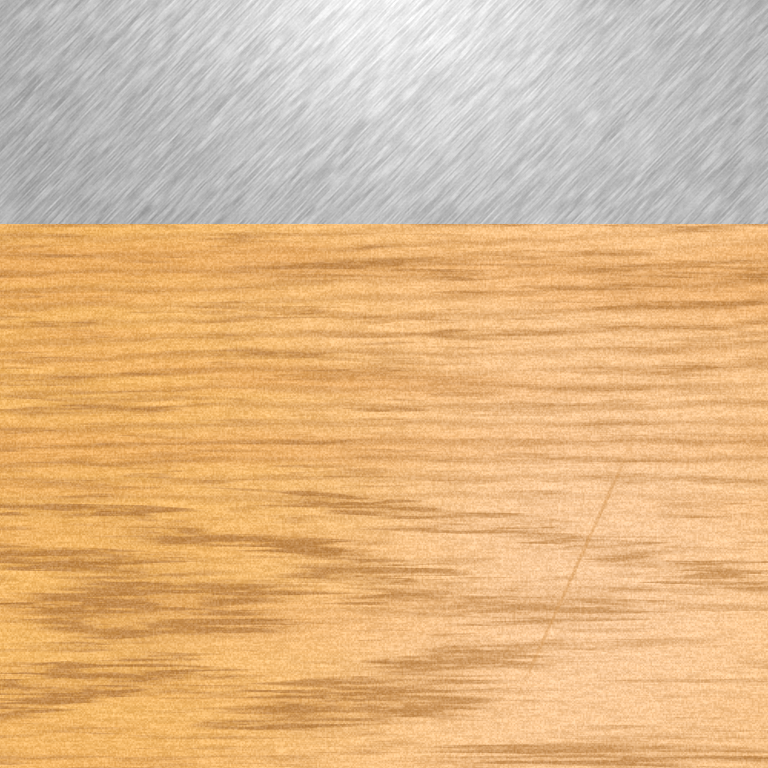
Reproduce this texture procedurally as a WebGL 2 fragment shader.

```glsl
#version 300 es
precision highp float;
// A brushed metal strip above a pale oak board.
// Metal: a soft glow with diagonally stretched noise. Wood: warped growth lines,
// ragged dark figures, fine pores, a warm sheen and one thin scratch.

#define EDGE_Y 0.7083
#define BRUSH_ANGLE 0.80
#define BRUSH_DEPTH 0.20
#define RING_FREQ 45.2
#define RING_DEPTH 0.72
#define FIGURE_DEPTH 1.0
#define PORE_DEPTH 0.60
#define SPECKLE 0.13

uniform vec2 u_resolution;
out vec4 fragColor;

const vec3 HONEY = vec3(0.955, 0.73, 0.415);
const vec3 PEACH = vec3(0.975, 0.765, 0.52);
const vec3 SHEEN = vec3(0.985, 0.81, 0.64);
const vec3 AMBER = vec3(0.915, 0.66, 0.38);
const vec3 GRAIN = vec3(0.73, 0.51, 0.28);

float hash(vec2 p) {
  vec3 q = fract(vec3(p.xyx) * 0.1031);
  q += dot(q, q.yzx + 33.33);
  return fract((q.x + q.y) * q.z);
}

float noise(vec2 p) {
  vec2 i = floor(p), f = fract(p);
  f = f * f * (3.0 - 2.0 * f);
  return mix(mix(hash(i), hash(i + vec2(1, 0)), f.x),
             mix(hash(i + vec2(0, 1)), hash(i + vec2(1, 1)), f.x), f.y);
}

float fbm(vec2 p) {
  float sum = 0.0, amp = 0.5;
  for (int i = 0; i < 4; i++) {
    sum += amp * noise(p);
    p = p * 2.03 + 17.3;
    amp *= 0.5;
  }
  return sum / 0.9375;
}

// Soft sheared ellipse: centre, radii and slope
float figure(vec2 p, vec2 centre, vec2 radii, float slope) {
  vec2 d = p - centre;
  d.y -= slope * d.x;
  d /= radii;
  return exp(-dot(d, d));
}

vec3 metal(vec2 p) {
  // Glow from the top centre, leaning right as it falls
  vec2 g = vec2(p.x - 0.50 - 0.30 * (1.0 - p.y), 1.0 - p.y);
  float core = figure(g, vec2(0), vec2(0.18, 0.12), 0.0);
  float halo = figure(g, vec2(0), vec2(0.36, 0.28), 0.0);
  float light = 0.675 + 0.07 * core + 0.18 * halo + 0.02 * p.x;
  // Thin brush strokes of two lengths
  float c = cos(BRUSH_ANGLE), s = sin(BRUSH_ANGLE);
  vec2 b = vec2(c * p.x + s * p.y, c * p.y - s * p.x) + 3.0;
  float strokes = 0.6 * noise(b * vec2(55.0, 520.0))
                + 0.4 * noise(b * vec2(28.0, 390.0) + 7.0) - 0.5;
  light += BRUSH_DEPTH * strokes + 0.045 * (noise(b * vec2(40.0, 130.0)) - 0.5);
  return vec3(light + 0.04 * (noise(p * 500.0) - 0.5));
}

// Dark flame-shaped areas of the oak
float figures(vec2 p) {
  p.x += 0.15 * (noise(vec2(p.x * 6.0, p.y * 290.0)) - 0.5)
       + 0.10 * (noise(vec2(p.x * 9.0, p.y * 110.0)) - 0.5);
  p.y += 0.018 * (fbm(p * vec2(7.0, 18.0)) - 0.5);
  // Broad lower flames
  float f = figure(p, vec2(0.20, 0.208), vec2(0.17, 0.050), 0.03);
  f = max(f, figure(p, vec2(0.50, 0.243), vec2(0.10, 0.034), -0.20));
  f = max(f, figure(p, vec2(0.74, 0.212), vec2(0.15, 0.025), 0.0));
  f = max(f, figure(p, vec2(0.61, 0.147), vec2(0.12, 0.020), 0.05));
  f = max(f, figure(p, vec2(0.47, 0.090), vec2(0.14, 0.040), 0.10));
  f = max(f, figure(p, vec2(0.04, 0.100), vec2(0.09, 0.035), 0.08));
  f = max(f, figure(p, vec2(0.19, 0.130), vec2(0.10, 0.020), 0.0));
  f = max(f, figure(p, vec2(0.80, 0.018), vec2(0.18, 0.016), 0.0));
  // Slender arches
  f = max(f, figure(p, vec2(0.32, 0.291), vec2(0.17, 0.014), -0.13));
  f = max(f, figure(p, vec2(0.08, 0.270), vec2(0.13, 0.018), -0.08));
  f = max(f, figure(p, vec2(0.92, 0.255), vec2(0.13, 0.018), -0.18));
  f = max(f, figure(p, vec2(0.70, 0.300), vec2(0.18, 0.011), -0.10));
  f = max(f, figure(p, vec2(0.10, 0.335), vec2(0.15, 0.010), -0.10));
  f = max(f, figure(p, vec2(0.47, 0.345), vec2(0.16, 0.011), -0.12));
  // Fainter upper streaks
  f = max(f, 0.55 * figure(p, vec2(0.48, 0.655), vec2(0.22, 0.022), 0.05));
  f = max(f, 0.55 * figure(p, vec2(0.88, 0.645), vec2(0.18, 0.018), -0.05));
  return smoothstep(0.2, 0.6, f);
}

vec3 wood(vec2 p) {
  // Board colour, amber bands and reflected light
  float sheen = figure(p, vec2(0.78, 0.25), vec2(0.28, 0.34), 0.0);
  vec3 col = mix(HONEY, PEACH, smoothstep(0.1, 0.75, p.x + 0.35 * (fbm(p * vec2(3.0, 12.0)) - 0.5)));
  float amber = smoothstep(0.35, 0.75, fbm(p * vec2(2.0, 24.0) + 5.0));
  col = mix(col, AMBER, amber * mix(0.3, 0.65, smoothstep(0.25, 0.5, p.y)));
  col = mix(col, SHEEN, 0.8 * sheen);
  // Continuous growth lines with slightly ragged edges
  float y = p.y + 0.026 * (fbm(p * vec2(3.0, 7.0)) - 0.5) - 0.04 * p.x * p.x * smoothstep(0.4, 0.65, p.y);
  y += 0.006 * (noise(p * vec2(22.0, 260.0)) - 0.5);
  float ring = pow(0.5 + 0.5 * cos(6.2832 * RING_FREQ * (y - 0.5104)), 3.0);
  float band = smoothstep(0.28, 0.42, p.y) * (1.0 - 0.4 * smoothstep(0.60, 0.68, p.y));
  ring *= band * (0.35 + 0.75 * noise(p * vec2(6.0, 50.0)));
  // Short pores and streaks
  float fine = noise(p * vec2(60.0, 460.0));
  float pores = smoothstep(0.54, 0.80, fbm(p * vec2(10.0, 150.0)));
  float dark = RING_DEPTH * ring * (0.45 + 0.9 * fine) + PORE_DEPTH * pores * (0.2 + fine);
  float lines = smoothstep(0.25, 0.7, 0.6 * noise(p * vec2(13.0, 270.0)) + 0.4 * fine);
  dark += FIGURE_DEPTH * figures(p) * (0.12 + 0.75 * lines);
  col = mix(col, GRAIN, clamp(dark, 0.0, 0.9) * (1.0 - 0.3 * sheen));
  // Faint scratch, faded at both ends
  float scratch = smoothstep(0.0040, 0.0005, abs(p.x - 0.6667 - 0.449 * (p.y - 0.0755)));
  scratch *= smoothstep(0.06, 0.18, p.y) * smoothstep(0.46, 0.34, p.y);
  col = mix(col, vec3(0.86, 0.63, 0.38), 0.6 * scratch);
  // Fine speckle, strongest in blue
  vec3 speck = vec3(0.7, 0.9, 1.2) * (noise(p * 500.0) - 0.5);
  return col + SPECKLE * speck + 0.07 * (fine - 0.5);
}

void main() {
  vec2 p = gl_FragCoord.xy / u_resolution;
  float px = 0.5 / u_resolution.y;
  float top = smoothstep(-px, px, p.y - EDGE_Y);
  fragColor = vec4(clamp(mix(wood(p), metal(p), top), 0.0, 1.0), 1.0);
}
```
